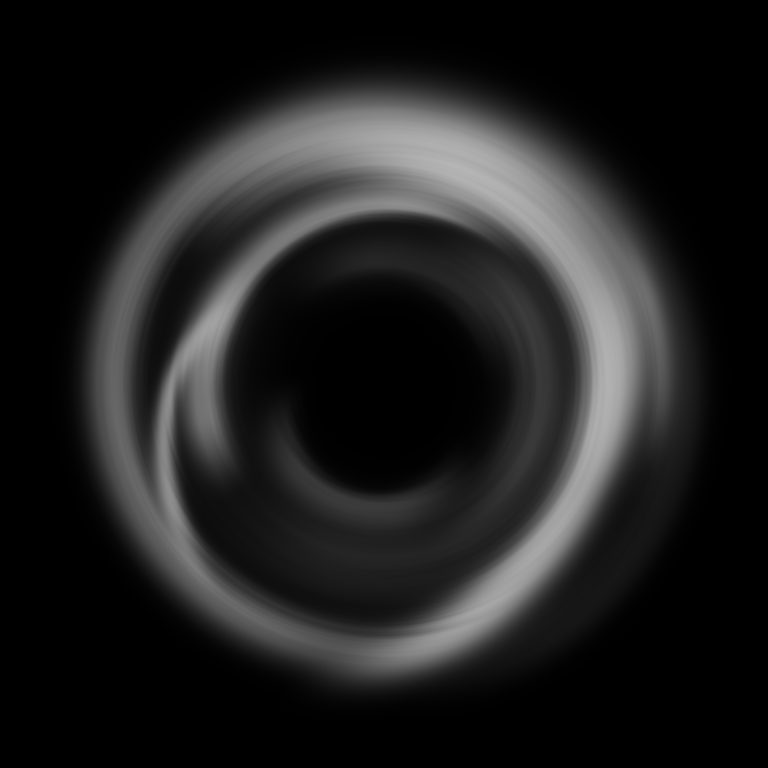
Reproduce this background procedurally as a WebGL 2 fragment shader.

```glsl
#version 300 es
precision highp float;

uniform vec2 u_resolution;
out vec4 fragColor;

const float TAU = 6.2831853;

vec2 gradient(vec2 cell) {
    float h = fract(sin(dot(cell, vec2(127.1, 311.7))) * 43758.5);
    return vec2(cos(h * TAU), sin(h * TAU));
}

// Gradient noise that repeats along x after the given number of cells
float ringNoise(vec2 p, float period) {
    vec2 cell = floor(p);
    vec2 f = p - cell;
    vec2 u = f * f * f * (f * (f * 6.0 - 15.0) + 10.0);
    float x0 = mod(cell.x, period);
    float x1 = mod(cell.x + 1.0, period);
    float a = dot(gradient(vec2(x0, cell.y)), f);
    float b = dot(gradient(vec2(x1, cell.y)), f - vec2(1.0, 0.0));
    float c = dot(gradient(vec2(x0, cell.y + 1.0)), f - vec2(0.0, 1.0));
    float d = dot(gradient(vec2(x1, cell.y + 1.0)), f - vec2(1.0));
    return mix(mix(a, b, u.x), mix(c, d, u.x), u.y);
}

// Fine layers stretched around the centre; polar = (turns, radius)
float streaks(vec2 polar) {
    float sum = 0.0;
    float gain = 0.5;
    float cells = 3.0;
    float density = 34.0;
    for (int i = 0; i < 4; i++) {
        sum += gain * ringNoise(vec2(polar.x * cells, polar.y * density + float(i) * 17.3), cells);
        gain *= 0.68;
        cells += 2.0;
        density *= 1.9;
    }
    return sum;
}

// Soft falloff with separate inner and outer widths
float band(float offset, vec2 widths) {
    float x = offset / (offset < 0.0 ? widths.x : widths.y);
    return exp(-x * x);
}

// sector = (centre, half span) in degrees; path = (radius, slope, bend)
float arc(vec2 polar, vec2 sector, vec3 path, vec2 widths, float gain) {
    float t = (mod(polar.x * 360.0 - sector.x + 180.0, 360.0) - 180.0) / sector.y;
    float fade = 1.0 - smoothstep(0.3, 1.0, abs(t));
    float radius = path.x + t * (path.y + t * path.z);
    return gain * fade * band(polar.y - radius, widths);
}

float outerArcs(vec2 p) {
    float light = arc(p, vec2(195.0, 118.0), vec3(0.352, -0.008, -0.003), vec2(0.029, 0.034), 0.42);
    light += arc(p, vec2(320.0, 70.0), vec3(0.294, -0.044, 0.068), vec2(0.033, 0.033), 0.68);
    light += arc(p, vec2(45.0, 76.0), vec3(0.294, 0.0, 0.008), vec2(0.034, 0.039), 0.66);
    light += arc(p, vec2(92.0, 60.0), vec3(0.312, 0.0, 0.0), vec2(0.034, 0.042), 0.38);
    light += arc(p, vec2(60.0, 88.0), vec3(0.354, 0.0, 0.0), vec2(0.039, 0.044), 0.29);
    light += arc(p, vec2(8.0, 28.0), vec3(0.361, 0.002, 0.0), vec2(0.010, 0.016), 0.13);
    light += arc(p, vec2(330.0, 65.0), vec3(0.394, 0.0, 0.004), vec2(0.050, 0.026), 0.09);
    return light;
}

float innerArcs(vec2 p) {
    float light = arc(p, vec2(110.0, 75.0), vec3(0.228, -0.013, 0.010), vec2(0.012, 0.029), 0.46);
    light += arc(p, vec2(192.0, 42.0), vec3(0.293, 0.059, -0.007), vec2(0.014, 0.014), 0.50);
    light += arc(p, vec2(176.0, 42.0), vec3(0.237, 0.005, -0.005), vec2(0.026, 0.026), 0.42);
    light += arc(p, vec2(0.0, 78.0), vec3(0.202, 0.0, 0.0), vec2(0.036, 0.029), 0.17);
    light += arc(p, vec2(70.0, 75.0), vec3(0.161, 0.0, 0.0), vec2(0.029, 0.031), 0.12);
    light += arc(p, vec2(250.0, 78.0), vec3(0.161, 0.010, -0.039), vec2(0.018, 0.034), 0.20);
    light += arc(p, vec2(275.0, 60.0), vec3(0.228, 0.0, 0.0), vec2(0.030, 0.050), 0.07);
    return light;
}

// Bright parts level off smoothly below the ceiling
float softLimit(float light, float ceiling) {
    return light / pow(1.0 + pow(light / ceiling, 4.0), 0.25);
}

void main() {
    vec2 pos = (gl_FragCoord.xy - 0.5 * u_resolution) / min(u_resolution.x, u_resolution.y);
    vec2 polar = vec2(atan(pos.y, pos.x) / TAU, length(pos));

    // Streaks bend the radius a little and vary the brightness
    float streak = streaks(polar);
    vec2 bent = polar + vec2(0.0, 0.008 * streak);

    float haze = 0.065 * band(polar.y - 0.245, vec2(0.080, 0.075));
    float light = (haze + outerArcs(bent) + innerArcs(bent)) * (1.0 + 0.35 * streak);
    fragColor = vec4(vec3(softLimit(max(light, 0.0), 0.76)), 1.0);
}
```
